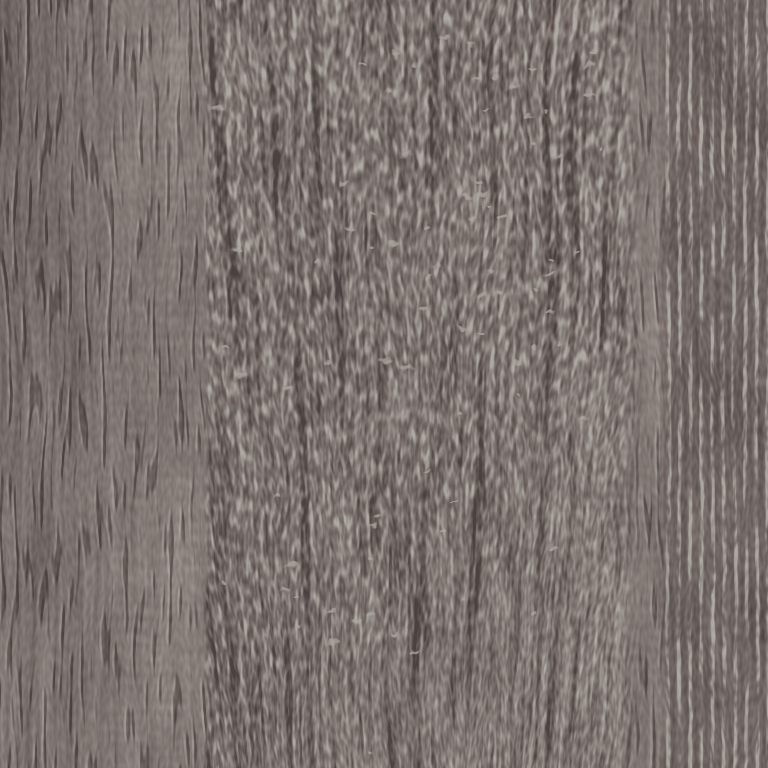
Give the GLSL for this texture, as a WebGL 1 fragment shader.

```glsl
precision highp float;
// Weathered grey oak: a calm plank, a rough fanning middle and a ribbed edge.
// Stretched gradient noise makes fibres, pores and streaks; their summed tone
// is mapped through a three-colour ramp, with pale chips scattered on top.

#define DARK vec3(0.335, 0.303, 0.293)
#define MIDDLE vec3(0.485, 0.445, 0.433)
#define LIGHT vec3(0.635, 0.615, 0.592)
#define LEFT_EDGE 0.268
#define RIGHT_EDGE 0.86
#define FLECK_FREQ vec2(148.0, 46.0)
#define FIBRE_FREQ vec2(240.0, 78.0)
#define PORE_FREQ vec2(150.0, 14.0)
#define STREAK_FREQ vec2(58.0, 2.2)
#define RIB_COUNT 69.0
#define CHIP_FREQ vec2(34.0, 50.0)

uniform vec2 u_resolution;

float hash(vec2 p) {
  vec3 q = fract(vec3(p.xyx) * vec3(0.1031, 0.1030, 0.0973));
  q += dot(q, q.yzx + 33.33);
  return fract((q.x + q.y) * q.z);
}

float corner(vec2 cell, vec2 offset) {
  float angle = 6.2832 * hash(cell);
  return dot(vec2(cos(angle), sin(angle)), offset);
}

// Gradient noise, roughly -1 to 1
float noise(vec2 p) {
  vec2 i = floor(p), f = fract(p);
  vec2 w = f * f * f * (f * (f * 6.0 - 15.0) + 10.0);
  vec2 e = vec2(1.0, 0.0);
  float low = mix(corner(i, f), corner(i + e, f - e), w.x);
  float high = mix(corner(i + e.yx, f - e.yx), corner(i + 1.0, f - 1.0), w.x);
  return 2.0 * mix(low, high, w.y);
}

// Upright strokes, gently sheared so that their ends do not line up
float strokes(vec2 p, vec2 freq) {
  p *= freq;
  p.y += 0.8 * sin(p.x * 0.31) + 0.12 * sin(p.x * 1.9);
  return noise(p + 50.0);
}

// Small ragged pale chips, one possible per cell
float chips(vec2 uv, float density) {
  vec2 p = uv * CHIP_FREQ + 0.13 * vec2(noise(uv * 110.0), noise(uv * 110.0 + 31.0));
  float cover = 0.0;
  for (int y = -1; y <= 1; y++) {
    for (int x = -1; x <= 1; x++) {
      vec2 cell = floor(p) + vec2(float(x), float(y));
      float size = mix(0.45, 1.1, hash(cell + 17.0));
      vec2 d = p - cell - vec2(hash(cell + 5.0), hash(cell + 71.0));
      d.y -= (hash(cell + 29.0) - 0.3) * 0.6 * d.x;
      float shape = 1.0 - smoothstep(0.3, 1.0, length(d / vec2(0.33, 0.25)) / size);
      cover = max(cover, shape * step(hash(cell + 113.0), density));
    }
  }
  return cover;
}

float spot(vec2 uv, vec2 centre, vec2 radius) {
  vec2 d = (uv - centre) / radius;
  return exp(-dot(d, d));
}

// Smooth wood with thin dark pores and lit pore edges
float calmPlank(vec2 uv, vec2 p, float fibre) {
  float paleBand = smoothstep(0.10, 0.17, uv.x);
  float tone = 0.47 + 0.12 * paleBand;
  tone -= 0.14 * (1.0 - smoothstep(0.0, 0.12, uv.x)) * smoothstep(0.3, 1.0, uv.y);
  tone += 0.12 * fibre + 0.07 * noise(p * vec2(38.0, 2.5));
  tone += 0.05 * noise(uv * vec2(7.0, 11.0)) + 0.05 * paleBand * noise(uv * vec2(14.0, 95.0));
  tone += mix(0.17, 0.10, paleBand) * noise(p * vec2(140.0, 5.0));
  tone -= 0.55 * smoothstep(0.24, 0.75, strokes(p, PORE_FREQ));
  tone += 0.25 * smoothstep(0.25, 0.8, strokes(p + vec2(0.003, 0.0), PORE_FREQ));
  return tone;
}

// Coarse flecks and dark streaks that converge downwards
float roughPlank(vec2 uv, vec2 p) {
  vec2 q = vec2((p.x - 0.53) / (0.84 + 0.30 * uv.y) + 0.53, p.y);
  float ragged = uv.y - 0.8 * (uv.x - LEFT_EDGE) + 0.07 * noise(uv * 9.0);
  float rough = smoothstep(-0.12, 0.14, ragged);
  float fleck = smoothstep(-0.3, 0.9, strokes(q, FLECK_FREQ)) - 0.27;
  float strand = strokes(q, vec2(150.0, 9.0));
  float streak = smoothstep(0.15, 0.65, noise(q * STREAK_FREQ + 9.0));
  float crack = smoothstep(0.25, 0.75, strokes(q, vec2(125.0, 7.0) + 3.0));
  float tone = 0.57 + mix(0.24, 0.56, rough) * fleck + 0.27 * strokes(q, FIBRE_FREQ);
  tone += mix(0.28, 0.19, rough) * strand + 0.04 * noise(uv * vec2(6.0, 4.0));
  tone -= 0.34 * streak + 0.28 * crack;
  tone += 0.07 * smoothstep(0.55, 0.82, uv.x) - 0.08 * spot(uv, vec2(0.31, 0.15), vec2(0.10, 0.22));
  float density = 0.32 * spot(uv, vec2(0.63, 0.66), vec2(0.12, 0.32))
                + 0.60 * spot(uv, vec2(0.46, 0.19), vec2(0.08, 0.05)) + 0.03 * rough;
  return mix(tone, 1.12, 0.8 * chips(uv, density));
}

// Brown wood with evenly spaced, broken pale ribs
float ribbedPlank(vec2 uv, vec2 p, float fibre) {
  float phase = (uv.x + 0.002 * noise(uv * vec2(11.0, 4.0))) * RIB_COUNT;
  phase += 0.07 * noise(uv * vec2(60.0, 38.0));
  float ridge = 0.5 + 0.5 * cos(6.2832 * phase);
  float presence = smoothstep(-0.7, 0.5, strokes(p, vec2(RIB_COUNT, 11.0)) + 0.3 * fibre);
  float patches = smoothstep(0.0, 0.8, noise(vec2(uv.x * 7.0, uv.y * 8.0 + uv.x * 9.0)));
  float tone = 0.41 + 0.68 * presence * smoothstep(0.55, 0.97, ridge);
  tone += 0.12 * noise(p * vec2(150.0, 8.0));
  return tone - 0.14 * (1.0 - ridge) - 0.12 * patches + 0.16 * fibre;
}

void main() {
  vec2 uv = gl_FragCoord.xy / u_resolution;
  vec2 p = uv + vec2(0.005 * noise(uv * vec2(6.0, 5.0)), 0.0);
  float fibre = strokes(p, FIBRE_FREQ);

  // Join the planks along slightly wavering edges
  float edge = uv.x + 0.004 * noise(vec2(uv.y * 14.0, 3.5));
  float middle = smoothstep(-0.004, 0.004, edge - LEFT_EDGE) * (1.0 - smoothstep(0.80, 0.85, edge));
  float ribbed = smoothstep(-0.012, 0.015, edge - RIGHT_EDGE);
  float tone = mix(calmPlank(uv, p, fibre), roughPlank(uv, p), middle);
  tone = clamp(mix(tone, ribbedPlank(uv, p, fibre), ribbed), -0.15, 1.15);

  // Colour ramp from shadow to bleached fibre
  vec3 colour = tone < 0.5 ? mix(DARK, MIDDLE, tone * 2.0) : mix(MIDDLE, LIGHT, tone * 2.0 - 1.0);
  gl_FragColor = vec4(colour, 1.0);
}
```
